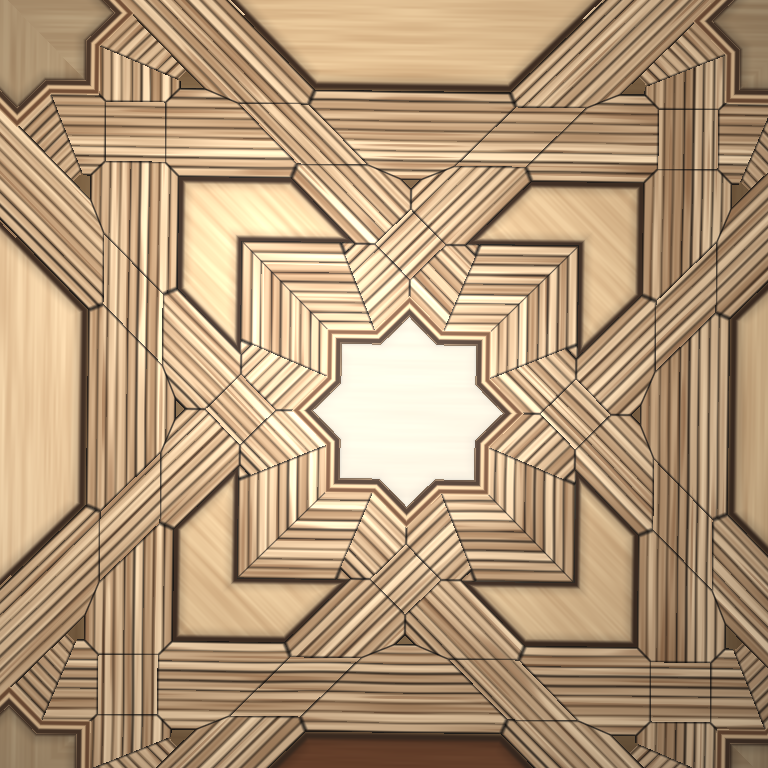
Give the GLSL for this pattern, as a WebGL 2 fragment shader.

```glsl
#version 300 es
precision highp float;
// A carved wooden ceiling: slatted straps weave around an eight-pointed star.
// Straps are repeated by quarter turns, sorted by an alternating height and
// mitred at their crossings; octagram distances shape the stars and rings.
uniform vec2 u_resolution;
out vec4 fragColor;

float hash(vec2 p) {
    vec3 q = fract(p.xyx * vec3(0.1031, 0.1030, 0.0973));
    q += dot(q, q.yzx + 33.33);
    return fract((q.x + q.y) * q.z);
}

float noise(vec2 p) {
    vec2 i = floor(p), f = fract(p);
    f = f * f * (3.0 - 2.0 * f);
    return mix(mix(hash(i), hash(i + vec2(1, 0)), f.x),
               mix(hash(i + vec2(0, 1)), hash(i + vec2(1, 1)), f.x), f.y);
}

// Union of an upright and a diagonal square, measured from the middle
float octagram(vec2 p) {
    p = abs(p);
    return min(max(p.x, p.y), (p.x + p.y) * 0.7071);
}

// Difference between the two squares; zero along the mitre
float mitre(vec2 p) {
    p = abs(p);
    return abs(max(p.x, p.y) - (p.x + p.y) * 0.7071);
}

// Narrow glued strips with dark joints; w.x runs across, w.y along
vec3 slats(vec2 w, float id, float aa) {
    float u = w.x / 0.0985 + 0.15 * (noise(vec2(w.y * 1.3, id)) - 0.5);
    float cell = floor(u);
    float joint = min(fract(u), 1.0 - fract(u)) * 0.0985;
    float tone = hash(vec2(cell + 20.0, id * 7.0 + 3.0));
    float grain = noise(vec2(w.x * 36.0, w.y * 1.2 + id * 9.0));
    vec3 wood = mix(vec3(0.58, 0.43, 0.29), vec3(0.94, 0.82, 0.66),
                    clamp(0.16 + 0.62 * tone + 0.45 * (grain - 0.3), 0.0, 1.0));
    float streak = smoothstep(0.66, 0.88, noise(vec2(w.x * 26.0 + id * 5.0, w.y * 0.8)));
    wood = mix(wood, vec3(0.50, 0.33, 0.20), 0.45 * streak);
    float depth = 0.28 + 0.4 * hash(vec2(cell + 50.0, id));
    return wood * mix(depth * vec3(1.04, 0.98, 0.9), vec3(1.0), smoothstep(0.0, 0.016 + aa, joint));
}

// Broad boards with fine grain
vec3 board(vec2 w) {
    float g = 0.65 * noise(vec2(w.x * 18.0, w.y * 0.9)) + 0.35 * noise(vec2(w.x * 45.0, w.y * 2.0));
    return mix(vec3(0.74, 0.59, 0.42), vec3(0.90, 0.78, 0.60), 0.1 + 0.8 * g);
}

// Front strap at this place, and how far the next one reaches
const float MOULDING = 0.15;
float front = 0.0, behind = 0.0, rank = 0.0, strapId = 0.0;
vec2 strapUv = vec2(0.0);

void layStrap(float edge, float height, vec2 uv, float id) {
    float reach = min(edge, MOULDING);
    if (reach <= 0.0) return;
    if (reach + height * 0.002 > rank) {
        behind = front;
        front = reach;
        rank = reach + height * 0.002;
        strapUv = uv;
        strapId = id;
    } else behind = max(behind, reach);
}

void main() {
    float side = min(u_resolution.x, u_resolution.y);
    float aa = 7.68 / side;
    vec2 p = (gl_FragCoord.xy - 0.5 * u_resolution) * aa + vec2(-0.24, 0.28);
    p += 0.014 * vec2(-p.y, p.x);
    vec2 a = abs(p), corner = a - 3.95;
    float far = max(a.x, a.y), near = min(a.x, a.y);
    float star = octagram(p), cornerStar = octagram(corner);

    // Panels: corner kites, long octagons and stars
    float kite = min(min(2.31 - far, far - 1.69), (1.12 - far + near) * 0.7071);
    float octagon = min(far - 3.25, (far - near - 2.28) * 0.7071);
    float field = max(max(kite, octagon), 0.70 - min(star, cornerStar));
    vec2 fibre = a.y > a.x ? p.yx : p;
    if (kite > 0.0) fibre = vec2(p.x + p.y, p.x - p.y) * 0.7071;
    if (star < 0.7) fibre = p.yx;
    vec3 color = board(fibre);
    if (octagon > 0.0 && p.y < -3.0) color *= vec3(0.50, 0.36, 0.29);
    if (octagon > 0.0 && p.x < -3.0) color *= vec3(1.06, 1.08, 1.12);
    if (cornerStar < 0.7) color *= 0.78;
    if (field < 0.0) color *= vec3(0.68, 0.62, 0.54);
    float rim = kite > 0.0 ? 0.036 : 0.026;
    color *= mix(0.8, 1.0, smoothstep(0.0, 0.16, field));
    color = mix(vec3(0.22, 0.15, 0.10), color, smoothstep(rim - 0.02, rim + 0.02 + aa, abs(field)));

    // Chevron rings around the stars
    bool middleRing = star > 0.70 && far < 1.69;
    if (middleRing || (cornerStar > 0.70 && cornerStar < 1.60)) {
        vec2 r = middleRing ? p : corner;
        float d = middleRing ? star : cornerStar;
        vec2 b = abs(r);
        bool upright = max(b.x, b.y) < (b.x + b.y) * 0.7071;
        float along = upright ? min(b.x, b.y) : b.x - b.y;
        float sector = floor(atan(r.y, r.x) * 1.27324 + 0.5);
        color = slats(vec2(d - 0.79, along), sector + 11.0, aa);
        float seam = min(mitre(r), middleRing ? 1.69 - far : 1.0);
        if (upright) seam = min(seam, abs(b.x - b.y) + 0.006);
        color *= mix(0.3, 1.0, smoothstep(0.0, 0.014 + aa, seam));
    }

    // Woven straps: one diagonal and one straight per quarter turn
    vec2 q = p;
    for (int k = 0; k < 4; k++) {
        float id = float(k) * 2.0 + 1.0;
        float s = (q.x + q.y) * 0.7071, t = (q.x - q.y) * 0.7071;
        if (s <= min(star, cornerStar) + 0.002)
            layStrap(0.395 - abs(s - 1.185), 0.9 - 0.8 * mod(floor(t / 1.8), 2.0), vec2(s - 0.79, t), id);
        if (3.95 - q.y <= cornerStar + 0.002)
            layStrap(0.445 - abs(q.y - 2.765), 0.5 - 0.2 * sign(q.x), vec2(q.y - 2.32, q.x), id + 1.0);
        q = vec2(-q.y, q.x);
    }
    if (front > 0.0) {
        float gap = behind >= MOULDING ? 1.0 : front - behind;
        color = slats(strapUv, strapId, aa) * mix(0.3, 1.0, smoothstep(0.0, 0.018 + aa, gap));
    }

    // Star border: dark groove, pale fillet and brown line
    float lip = min(star, cornerStar);
    if (lip > 0.68 && lip < 0.82) {
        vec3 fillet = mix(vec3(0.27, 0.19, 0.13), vec3(0.83, 0.69, 0.52), smoothstep(0.012, 0.03 + aa, abs(lip - 0.705)));
        color = mix(vec3(0.42, 0.28, 0.18), fillet, smoothstep(0.008, 0.024 + aa, abs(lip - 0.79)));
    }

    // Lamp glow from the middle, stronger to the upper left, dim rim
    vec2 l = p - vec2(-0.25, 0.35), m = p - vec2(-1.7, 1.6);
    float glow = exp(-dot(l, l) / 3.0) + 0.4 * exp(-dot(m, m) / 1.1);
    color *= 1.06 - 0.007 * dot(l, l) - 0.018 * p.x + 0.016 * p.y + 0.34 * glow;
    color += vec3(0.015, 0.02, 0.028) + vec3(0.03, 0.06, 0.09) * glow;
    if (star < 0.67) color = mix(color, vec3(1.0, 0.99, 0.95), 0.8);
    fragColor = vec4(clamp(color, 0.0, 1.0), 1.0);
}
```
